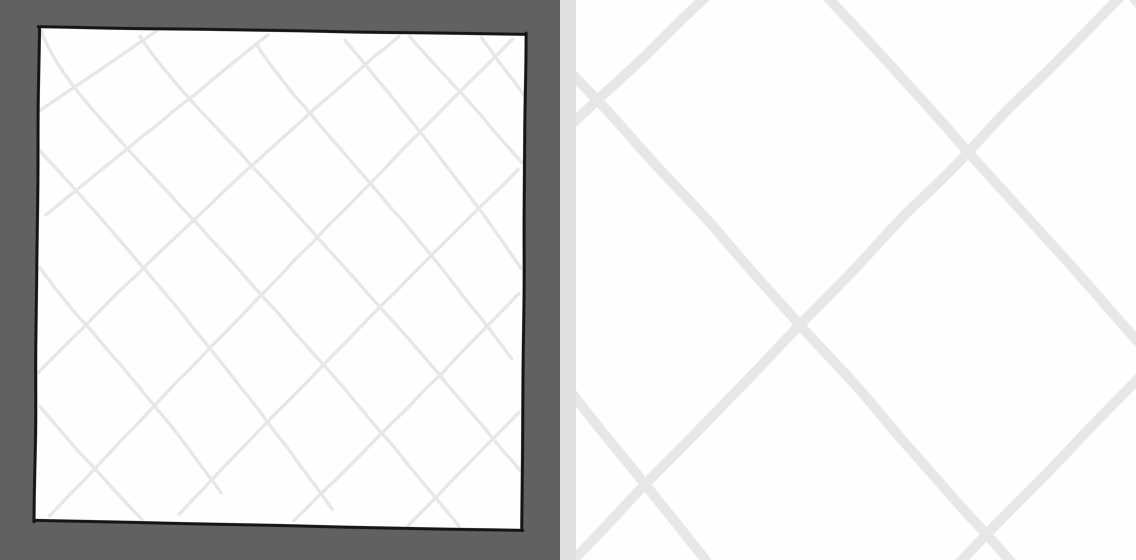
Left: the whole. Right: its middle third, enlarged.
A Shadertoy shader for this pattern:

```glsl
// Hand-drawn diagonal lattice on a slightly crooked white sheet with an ink outline.

const vec3 BACKDROP = vec3(0.38);
const vec3 PAPER = vec3(0.998, 0.998, 0.996);
const vec3 PENCIL = vec3(0.905, 0.905, 0.9);
const vec3 INK = vec3(0.085, 0.08, 0.08);
const float PENCIL_RADIUS = 0.003;
const float INK_RADIUS = 0.0027;
const float HOOK_LENGTH = 0.11;

// Each stroke: offset across, slope, start and end along its diagonal.
const vec4 RISING[7] = vec4[7](
    vec4(-0.707, 0.19, -0.126, 0.224),
    vec4(-0.503, 0.105, -0.302, 0.415),
    vec4(-0.260, 0.032, -0.600, 0.648),
    vec4(-0.008, -0.015, -0.833, 0.846),
    vec4(0.228, -0.008, -0.598, 0.622),
    vec4(0.456, -0.005, -0.405, 0.402),
    vec4(0.665, -0.01, -0.213, 0.190));
const vec4 FALLING[9] = vec4[9](
    vec4(-0.669, -0.03, -0.202, 0.181),
    vec4(-0.449, -0.098, -0.450, 0.275),
    vec4(-0.247, -0.11, -0.660, 0.503),
    vec4(-0.060, -0.055, -0.871, 0.760),
    vec4(0.143, -0.048, -0.685, 0.768),
    vec4(0.333, -0.073, -0.463, 0.555),
    vec4(0.513, -0.118, -0.312, 0.409),
    vec4(0.656, -0.058, -0.203, 0.225),
    vec4(0.781, -0.147, -0.073, 0.104));

// Each stroke: quadratic bend, size of the hook at its start.
const vec2 RISING_CURL[7] = vec2[7](
    vec2(0.0), vec2(0.0), vec2(0.038, 0.0), vec2(0.008, 0.0),
    vec2(0.015, 0.0), vec2(-0.02, 0.0), vec2(0.0));
const vec2 FALLING_CURL[9] = vec2[9](
    vec2(0.0, 0.009), vec2(-0.115, 0.022), vec2(-0.054, 0.0),
    vec2(-0.031, 0.055), vec2(-0.031, 0.023), vec2(-0.063, 0.026),
    vec2(-0.077, 0.002), vec2(-0.031, 0.0), vec2(0.0));

const vec2 CORNERS[4] = vec2[4](
    vec2(0.0612, 0.0703), vec2(0.9316, 0.0525),
    vec2(0.9388, 0.9388), vec2(0.0703, 0.9515));

float hash(float n) {
    n = fract(n * 0.1031);
    n *= n + 33.33;
    return fract(n * (n + n));
}

// Smooth noise from -1 to 1
float wobble(float x, float seed) {
    float cell = floor(x) + seed * 57.0 + 100.0;
    float f = fract(x);
    return mix(hash(cell), hash(cell + 1.0), f * f * (3.0 - 2.0 * f)) * 2.0 - 1.0;
}

// Distance to a curved stroke; d = (along, across) in diagonal units
float strokeDistance(vec2 d, vec4 stroke, vec2 curl, float seed) {
    float t = clamp(d.x, stroke.z, stroke.w);
    float hook = curl.y * exp((stroke.z - t) / HOOK_LENGTH);
    float center = stroke.x + t * (stroke.y + curl.x * t) + hook;
    float slope = stroke.y + 2.0 * curl.x * t - hook / HOOK_LENGTH;
    center += 0.001 * wobble(t * 16.0, seed);
    float across = (d.y - center) * inversesqrt(1.0 + slope * slope);
    return length(vec2(d.x - t, across)) * inversesqrt(2.0);
}

// Nearest stroke of both diagonal families
float latticeDistance(vec2 p) {
    vec2 c = p - 0.5;
    vec2 d = vec2(c.x + c.y, c.x - c.y);
    float nearest = 1.0;
    for (int i = 0; i < 7; i++)
        nearest = min(nearest, strokeDistance(d, RISING[i], RISING_CURL[i], float(i)));
    for (int i = 0; i < 9; i++)
        nearest = min(nearest, strokeDistance(d.yx, FALLING[i], FALLING_CURL[i], float(i + 7)));
    return nearest;
}

// x: signed distance to the sheet, y: distance to its outline
vec2 sheetDistance(vec2 p) {
    float outside = -1.0;
    float outline = 1.0;
    for (int i = 0; i < 4; i++) {
        vec2 a = CORNERS[i];
        vec2 side = CORNERS[(i + 1) % 4] - a;
        float len = length(side);
        vec2 dir = side / len;
        float along = dot(p - a, dir);
        float across = dot(p - a, vec2(dir.y, -dir.x));
        across += 0.0008 * wobble(along * 7.0, float(i + 20));
        outside = max(outside, across);
        float t = clamp(along, 0.0, len + 0.002);
        outline = min(outline, length(vec2(along - t, across)));
    }
    return vec2(outside, outline);
}

float coverage(float dist, float pixel) {
    return 1.0 - smoothstep(-0.75 * pixel, 0.75 * pixel, dist);
}

void mainImage(out vec4 fragColor, in vec2 fragCoord) {
    float pixel = 1.0 / min(iResolution.x, iResolution.y);
    vec2 p = (fragCoord - 0.5 * iResolution.xy) * pixel + 0.5;
    vec2 sheet = sheetDistance(p);
    vec3 page = mix(PAPER, PENCIL, coverage(latticeDistance(p) - PENCIL_RADIUS, pixel));
    vec3 color = mix(BACKDROP, page, coverage(sheet.x, pixel));
    color = mix(color, INK, coverage(sheet.y - INK_RADIUS, pixel));
    fragColor = vec4(color, 1.0);
}
```
